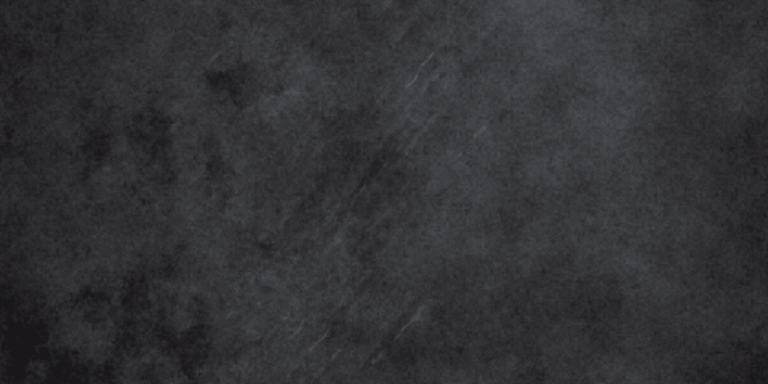
This texture is drawn by a WebGL 2 fragment shader. Its source:

```glsl
#version 300 es
precision highp float;

uniform vec2 u_resolution;
out vec4 fragColor;

float hash(vec2 p) {
    vec3 q = fract(p.xyx * 0.1031);
    q += dot(q, q.yzx + 33.33);
    return fract((q.x + q.y) * q.z);
}

float noise(vec2 p) {
    vec2 cell = floor(p);
    vec2 f = fract(p);
    f = f * f * (3.0 - 2.0 * f);
    return mix(mix(hash(cell), hash(cell + vec2(1, 0)), f.x),
               mix(hash(cell + vec2(0, 1)), hash(cell + vec2(1, 1)), f.x), f.y);
}

// Fractal noise, normalised to 0..1
float fbm(vec2 p, float gain) {
    float sum = 0.0, amplitude = 1.0, total = 0.0;
    for (int i = 0; i < 6; i++) {
        sum += amplitude * noise(p);
        total += amplitude;
        amplitude *= gain;
        p = mat2(1.6, 1.2, -1.2, 1.6) * p + 17.3;
    }
    return sum / total;
}

// Broken hairline scratches rising to the right
float scratches(vec2 p) {
    float mark = 0.0;
    for (int i = 0; i < 14; i++) {
        float id = float(i) + 1.0;
        vec2 rnd = vec2(hash(vec2(id, 3.7)), hash(vec2(id, 9.2)));
        vec2 center = vec2(0.72 + 0.3 * rnd.x + 0.35 * rnd.y, 0.05 + 0.9 * rnd.y);
        float angle = 0.9 + 0.2 * (hash(vec2(id, 21.4)) - 0.5);
        vec2 along = vec2(cos(angle), sin(angle));
        vec2 d = p - center;
        float t = dot(d, along);
        float across = dot(d, vec2(-along.y, along.x)) + 0.016 * (noise(p * 30.0 + id) - 0.5);
        float halfLength = 0.05 + 0.13 * hash(vec2(id, 5.1));
        float line = 1.0 - smoothstep(0.0005, 0.0075, abs(across));
        float ends = 1.0 - smoothstep(0.5, 1.0, abs(t) / halfLength);
        float breaks = smoothstep(0.25, 0.7, noise(vec2(t * 50.0, id * 7.0)));
        mark += line * ends * breaks * (0.25 + 0.75 * hash(vec2(id, 14.8)));
    }
    return min(mark, 1.0);
}

void main() {
    vec2 p = gl_FragCoord.xy / u_resolution.y;
    float aspect = u_resolution.x / u_resolution.y;
    float x = 2.0 * p.x / aspect;

    // Broad light: dim sides, soft glow at the upper right
    float sides = smoothstep(-0.05, 0.45, x) * (1.0 - smoothstep(1.65, 2.15, x));
    vec2 glow = (vec2(x, p.y) - vec2(1.47, 0.9)) / vec2(0.4, 0.6);
    vec2 haze = (vec2(x, p.y) - vec2(0.55, 0.5)) / vec2(0.32, 0.45);
    float tone = 0.138 + 0.06 * sides;
    tone += 0.06 * exp(-dot(glow, glow)) + 0.026 * exp(-dot(haze, haze));

    // Mottled stone and dark stains, heavier on the left
    tone += 0.17 * (fbm(p * 5.0 + 4.1, 0.78) - 0.5);
    float stain = smoothstep(0.5, 0.72, fbm(p * vec2(4.6, 3.6) + 31.7, 0.74));
    tone -= 0.075 * stain * mix(1.0, 0.3, smoothstep(0.5, 1.3, x));

    // Fine grain and dark pits
    tone += 0.04 * (noise(p * 120.0) - 0.5) + 0.03 * (noise(p * 210.0 + 8.0) - 0.5);
    tone -= 0.025 * smoothstep(0.7, 0.95, noise(p * 75.0 + 50.0));

    // Faint diagonal streaks through the centre
    vec2 slant = mat2(0.62, -0.78, 0.78, 0.62) * p;
    float band = exp(-pow((x - 0.75 - 0.35 * p.y) / 0.3, 2.0));
    float streak = smoothstep(0.55, 0.9, noise(slant * vec2(5.0, 60.0)));
    tone += 0.045 * streak * band * noise(p * 40.0);

    // Pale chalky flecks, mostly left of centre
    float fleck = smoothstep(0.6, 0.85, fbm(p * vec2(24.0, 28.0) + 12.0, 0.75));
    tone += 0.06 * fleck * sides * mix(1.0, 0.5, smoothstep(0.7, 1.2, x));

    float scratch = scratches(vec2(x, p.y));
    tone += 0.11 * scratch * (0.3 + 0.7 * noise(p * 90.0 + 3.0));

    // Warm shadows, cool highlights
    vec3 tint = mix(vec3(1.02, 0.97, 1.06), vec3(0.97, 1.0, 1.07), smoothstep(0.12, 0.26, tone));
    fragColor = vec4(max(tone, 0.095) * tint, 1.0);
}
```
